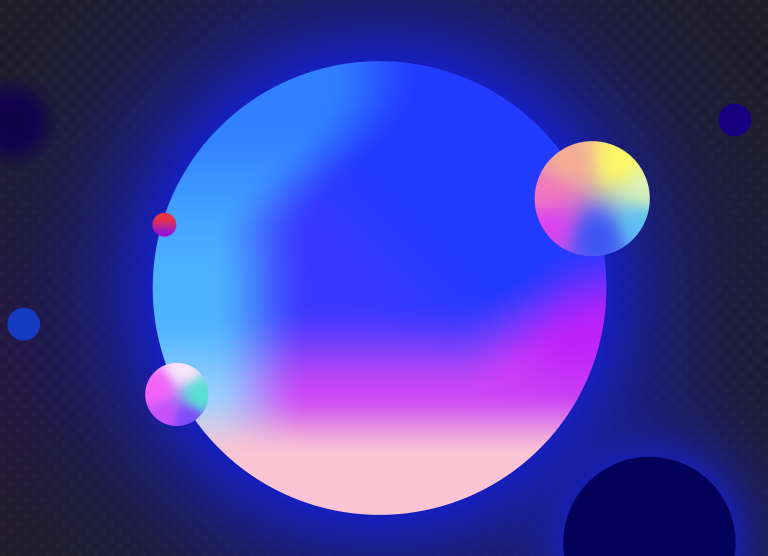
Give the GLSL for this background, as a Shadertoy shader.

```glsl
// A large gradient planet with a blue halo and small moons on a dark dotted backdrop.
// Discs come from distance functions; the planet layers soft colour ramps, and the
// moons blend a few weighted colour spots. Lengths are in canvas heights from the centre.

#define PLANET_POS vec2(-0.008, -0.018)
#define PLANET_RADIUS 0.408
#define HALO_WIDTH 0.14
#define SHADOW_POS vec2(0.4774, -0.4765)
#define SHADOW_RADIUS 0.155
#define SHADOW_HALO 0.065
#define DOT_SPACING 0.028
#define DOT_STRENGTH 0.016
#define NIGHT vec3(0.125, 0.115, 0.145)
#define HALO_BLUE vec3(0.085, 0.12, 0.74)

// Antialiased coverage of a disc
float disc(vec2 p, vec2 center, float radius) {
    return clamp(0.5 - (length(p - center) - radius) * iResolution.y, 0.0, 1.0);
}

// One colour spot: rgb times weight, with the weight in alpha
vec4 spot(vec2 q, vec2 pos, vec3 color) {
    vec2 d = q - pos;
    float falloff = dot(d, d) + 0.12;
    return vec4(color, 1.0) / (falloff * falloff);
}

// Staggered rows of faint round dots
float dotGrid(vec2 p) {
    vec2 cell = p / (DOT_SPACING * vec2(1.0, 0.5));
    cell.x += 0.5 * mod(floor(cell.y), 2.0);
    vec2 local = (fract(cell) - 0.5) * vec2(1.0, 0.5);
    return 1.0 - smoothstep(0.1, 0.28, length(local));
}

vec3 backdrop(vec2 p) {
    float planetDist = max(length(p - PLANET_POS) - PLANET_RADIUS, 0.0);
    float shadowDist = max(length(p - SHADOW_POS) - SHADOW_RADIUS, 0.0);
    float planetHalo = exp(-pow(planetDist / HALO_WIDTH, 1.15));
    float shadowHalo = 0.85 * exp(-shadowDist / SHADOW_HALO);
    float halo = 1.0 - (1.0 - planetHalo) * (1.0 - shadowHalo);

    vec3 color = NIGHT + DOT_STRENGTH * (dotGrid(p) - 0.3);
    // Violet haze at the left edge
    vec2 haze = (p - vec2(-0.7, -0.15)) / vec2(0.2, 0.22);
    color += vec3(0.02, -0.025, 0.06) * exp(-dot(haze, haze));
    color = mix(color, HALO_BLUE, halo);

    // Out-of-focus moon with a darker heart
    float blurDist = length(p - vec2(-0.668, 0.28));
    color = mix(color, vec3(0.06, 0.0, 0.32), 0.9 * (1.0 - smoothstep(0.03, 0.095, blurDist)));
    return mix(color, vec3(0.05, 0.01, 0.24), 0.6 * (1.0 - smoothstep(0.0, 0.04, blurDist)));
}

vec3 planetColor(vec2 q) {
    // Blue core
    vec3 color = mix(vec3(0.23, 0.22, 1.0), vec3(0.13, 0.23, 1.0), smoothstep(-0.3, 0.7, q.x + q.y));
    // Violet band, rising towards the right
    float height = q.y - 0.3 * smoothstep(0.3, 1.0, q.x);
    vec3 violet = mix(vec3(0.8, 0.28, 0.96), vec3(0.74, 0.13, 0.98),
                      smoothstep(0.3, 0.9, q.x) * smoothstep(-0.6, -0.2, q.y));
    color = mix(color, violet, 1.0 - smoothstep(-0.5, -0.05, height));
    // Sky-blue flank that widens towards the top
    vec3 sky = mix(vec3(0.3, 0.7, 1.0), vec3(0.19, 0.5, 1.0), smoothstep(0.0, 0.8, q.y));
    sky = mix(vec3(0.62, 0.82, 1.0), sky, smoothstep(-0.55, -0.1, q.y));
    float border = -0.55 + 0.5 * smoothstep(0.2, 0.9, q.y);
    color = mix(color, sky, 1.0 - smoothstep(border - 0.2, border + 0.25, q.x));
    // Pale pink base
    return mix(color, vec3(0.98, 0.77, 0.83), 1.0 - smoothstep(-0.75, -0.45, q.y));
}

vec3 sunMoonColor(vec2 q) {
    vec4 sum = spot(q, vec2(0.5, 0.65), vec3(1.0, 0.98, 0.38))
             + spot(q, vec2(-0.45, 0.65), vec3(0.96, 0.68, 0.58))
             + spot(q, vec2(-0.8, 0.1), vec3(0.95, 0.47, 0.74))
             + spot(q, vec2(-0.75, -0.45), vec3(0.86, 0.25, 0.96))
             + spot(q, vec2(0.1, -0.65), vec3(0.22, 0.32, 0.97))
             + spot(q, vec2(0.85, -0.4), vec3(0.33, 0.75, 0.97))
             + spot(q, vec2(0.9, 0.15), vec3(0.88, 0.96, 0.72));
    return sum.rgb / sum.a;
}

vec3 pearlMoonColor(vec2 q) {
    vec4 sum = spot(q, vec2(0.2, 0.85), vec3(0.98, 0.9, 0.98))
             + spot(q, vec2(-0.65, 0.2), vec3(0.96, 0.38, 0.97))
             + spot(q, vec2(0.75, -0.05), vec3(0.33, 0.89, 0.84))
             + spot(q, vec2(-0.4, -0.7), vec3(0.78, 0.32, 0.98))
             + spot(q, vec2(0.35, -0.8), vec3(0.48, 0.28, 0.98));
    return sum.rgb / sum.a;
}

void mainImage(out vec4 fragColor, in vec2 fragCoord) {
    vec2 p = (fragCoord - 0.5 * iResolution.xy) / iResolution.y;
    vec3 color = backdrop(p);

    // Planet
    vec2 planetLocal = (p - PLANET_POS) / PLANET_RADIUS;
    color = mix(color, planetColor(planetLocal), disc(p, PLANET_POS, PLANET_RADIUS));

    // Dark globe at the lower edge
    color = mix(color, vec3(0.012, 0.0, 0.35), disc(p, SHADOW_POS, SHADOW_RADIUS));

    // Flat distant moons
    color = mix(color, vec3(0.07, 0.23, 0.75), disc(p, vec2(-0.648, -0.083), 0.0295));
    color = mix(color, vec3(0.085, 0.0, 0.5), disc(p, vec2(0.631, 0.2843), 0.0295));

    // Colourful near moons
    vec2 sunPos = vec2(0.3745, 0.1426), pearlPos = vec2(-0.3727, -0.2094), rubyPos = vec2(-0.395, 0.0957);
    color = mix(color, sunMoonColor((p - sunPos) / 0.1035), disc(p, sunPos, 0.1035));
    color = mix(color, pearlMoonColor((p - pearlPos) / 0.0568), disc(p, pearlPos, 0.0568));
    vec3 ruby = mix(vec3(0.6, 0.08, 0.82), vec3(0.9, 0.2, 0.28), smoothstep(-0.018, 0.014, p.y - rubyPos.y));
    color = mix(color, ruby, disc(p, rubyPos, 0.0215));

    fragColor = vec4(color, 1.0);
}
```
